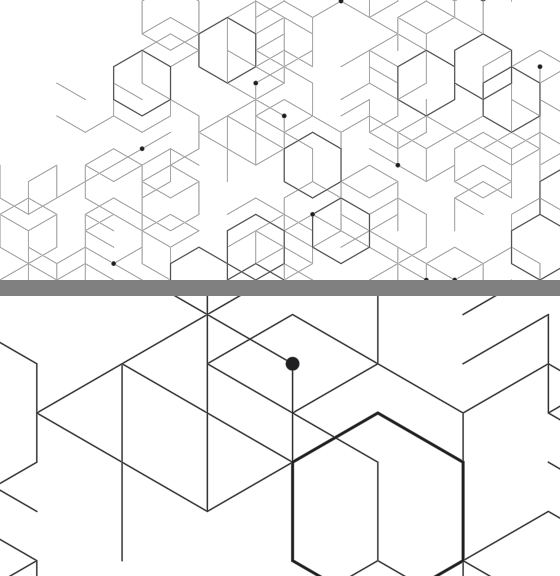
Top, the full canvas; bottom, a detail of the centre.
This background is drawn by a WebGL 1 fragment shader. Its source:

```glsl
precision highp float;

uniform vec2 u_resolution;

// Lattice spacing, measured in hexagon edge lengths
const vec2 STEP = vec2(0.8660254, 0.5);

float hash(vec2 cell, float salt) {
  vec3 q = fract(vec3(cell, salt) * vec3(0.1031, 0.1030, 0.0973));
  q += dot(q, q.yzx + 33.33);
  return fract((q.x + q.y) * q.z);
}

// Random lattice point inside a cell that is slots.x by slots.y points large
vec2 latticeSpot(vec2 cell, vec2 slots, float salt) {
  vec2 jitter = vec2(hash(cell, salt), hash(cell, salt + 1.7));
  return (cell * slots + floor(jitter * slots)) * STEP;
}

float segmentDistance(vec2 p, vec2 a, vec2 b) {
  vec2 ab = b - a;
  return length(p - a - ab * clamp(dot(p - a, ab) / dot(ab, ab), 0.0, 1.0));
}

float hexagonDistance(vec2 p) {
  p = abs(p);
  return abs(max(p.x, dot(p, STEP.yx)) - STEP.x);
}

vec2 corner(float index) {
  float angle = radians(30.0 + 60.0 * index);
  return vec2(cos(angle), sin(angle));
}

// Hexagon outline, sometimes open, with some cube spokes inside
float cubeDistance(vec2 p, vec2 cell) {
  float d = 1e3;
  float gap = floor(12.0 * hash(cell, 21.3));
  float turn = floor(2.0 * hash(cell, 25.9));
  for (int i = 0; i < 6; i++) {
    float k = float(i);
    vec2 a = corner(k);
    if (abs(k - gap) > 1.5) d = min(d, segmentDistance(p, a, corner(k + 1.0)));
    bool spoke = mod(k + turn, 2.0) < 0.5 && hash(cell, 31.7 + k) < 0.6;
    if (spoke) d = min(d, segmentDistance(p, vec2(0.0), a));
  }
  return d;
}

// Line coverage that keeps its weight when thinner than a pixel
float stroke(float d, float width, float blur) {
  return smoothstep(-blur, blur, 0.5 * width - d)
       + smoothstep(-blur, blur, 0.5 * width + d) - 1.0;
}

// Keeps the upper left corner empty
bool isInside(vec2 spot, float limit) {
  return spot.x - spot.y > limit;
}

void main() {
  float edge = 0.1172 * u_resolution.y;
  vec2 p = gl_FragCoord.xy / edge;
  float blur = 0.85 / edge;
  float thin = 1e3;
  float bold = 1e3;
  float dots = 1e3;

  vec2 smallSlots = vec2(2.0, 3.0);
  vec2 largeSlots = vec2(4.0, 6.0);
  vec2 smallCell = floor(p / (smallSlots * STEP));
  vec2 largeCell = floor(p / (largeSlots * STEP));

  for (int y = -1; y <= 1; y++) {
    for (int x = -1; x <= 1; x++) {
      vec2 offset = vec2(float(x), float(y));

      // Fine cubes
      vec2 cell = smallCell + offset + 40.0;
      vec2 spot = latticeSpot(cell, smallSlots, 3.1) - 40.0 * smallSlots * STEP;
      if (hash(cell, 7.7) < 0.88 && isInside(spot, -3.4)) {
        thin = min(thin, cubeDistance(p - spot, cell));
      }

      // Bold hexagons
      cell = largeCell + offset + 40.0;
      spot = latticeSpot(cell, largeSlots, 51.3) - 40.0 * largeSlots * STEP;
      if (hash(cell, 57.1) < 0.8 && isInside(spot, -3.4)) {
        bold = min(bold, hexagonDistance(p - spot));
      }

      // Dots with a fine tail running downwards
      spot = latticeSpot(cell, largeSlots, 71.9) - 40.0 * largeSlots * STEP;
      if (hash(cell, 77.3) < 0.7 && isInside(spot, -5.2)) {
        vec2 tail = corner(3.0 + floor(3.0 * hash(cell, 83.1)));
        tail *= 1.0 + floor(3.0 * hash(cell, 87.7));
        dots = min(dots, length(p - spot));
        thin = min(thin, segmentDistance(p, spot, spot + tail));
      }
    }
  }

  float ink = max(stroke(thin, 0.014, blur), stroke(bold, 0.03, blur));
  ink = max(ink, smoothstep(-blur, blur, 0.07 - dots));
  gl_FragColor = vec4(mix(vec3(1.0), vec3(0.12, 0.12, 0.13), ink), 1.0);
}
```
